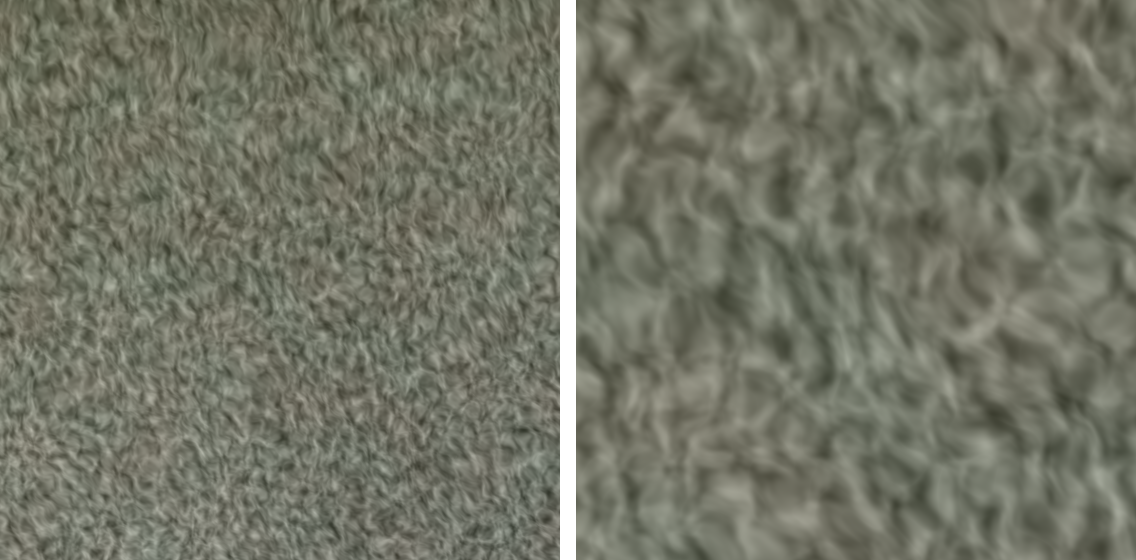
Left, the full canvas; right, a detail of the centre.
Write a Shadertoy shader that draws this texture.

```glsl
// Soft grey-green felted pile: short, leaning light and dark fibres.
// Stretched gradient noise is sheared and curled by slower noise, then
// tinted by broad, faint drifts of colour and light.

const vec3 FELT_COLOUR = vec3(0.441, 0.448, 0.388);
const vec3 WARM_TINT = vec3(0.012, -0.005, -0.004);
const vec3 COOL_TINT = vec3(-0.004, 0.0, 0.026);
const float FIBRE_LEAN = 0.36;
const float FIBRE_CONTRAST = 0.235;

// Integer hash giving a unit gradient for each lattice cell
vec2 cellGradient(vec2 cell, uint seed) {
    uvec2 h = uvec2(ivec2(cell)) + uvec2(seed, seed * 7u);
    h = h * 1664525u + 1013904223u;
    h.x += h.y * 1664525u;
    h.y += h.x * 1664525u;
    h ^= h >> 16u;
    h.x += h.y * 1664525u;
    h.y += h.x * 1664525u;
    h ^= h >> 16u;
    return normalize(vec2(h & 65535u) / 32767.5 - 0.99999);
}

float gradientNoise(vec2 p, uint seed) {
    vec2 cell = floor(p);
    vec2 f = p - cell;
    vec2 u = f * f * f * (f * (f * 6.0 - 15.0) + 10.0);
    vec2 e = vec2(1.0, 0.0);
    float a = dot(cellGradient(cell, seed), f);
    float b = dot(cellGradient(cell + e.xy, seed), f - e.xy);
    float c = dot(cellGradient(cell + e.yx, seed), f - e.yx);
    float d = dot(cellGradient(cell + e.xx, seed), f - e.xx);
    return mix(mix(a, b, u.x), mix(c, d, u.x), u.y);
}

vec2 noisePair(vec2 p, uint seed) {
    return vec2(gradientNoise(p, seed), gradientNoise(p, seed + 31u));
}

mat2 rotation(float angle) {
    float c = cos(angle), s = sin(angle);
    return mat2(c, s, -s, c);
}

// Fibre coordinates: finer toward the bottom, leaning left, gently curled
vec2 fibreSpace(vec2 p, float lean) {
    vec2 q = vec2(p.x, p.y * (1.3 - 0.27 * p.y));
    q += 0.026 * noisePair(p * 7.0, 3u);
    q += 0.008 * noisePair(p * 38.0, 5u);
    return rotation(-lean) * q;
}

// Layered strands with thin pale ridges; roughly centred on zero
float fibres(vec2 q) {
    float body = gradientNoise(q * vec2(62.0, 33.0), 11u);
    float strands = gradientNoise(rotation(0.25) * q * vec2(104.0, 58.0), 17u);
    float fuzz = gradientNoise(rotation(-0.4) * q * vec2(165.0, 110.0), 23u);
    float ridge = 0.17 - abs(gradientNoise(q * vec2(56.0, 38.0), 29u));
    return body + 0.6 * strands + 0.25 * fuzz + 0.55 * ridge;
}

// Broad uneven lighting: pale lower left, dim upper edge
float broadLight(vec2 p) {
    float paleCorner = 0.045 * exp(-5.0 * dot(p, p));
    float dimEdge = 0.035 * smoothstep(0.82, 1.05, p.y);
    float patches = 0.035 * gradientNoise(p * 4.0, 41u)
                  + 0.05 * gradientNoise(p * 15.0, 43u);
    return paleCorner - dimEdge + patches;
}

vec3 colourDrift(vec2 p) {
    float warmth = 2.0 * gradientNoise(p * 9.0, 47u);
    float coolness = 0.6 - p.y + 0.4 * (p.x - 0.5);
    return WARM_TINT * warmth + COOL_TINT * coolness;
}

void mainImage(out vec4 fragColor, in vec2 fragCoord) {
    vec2 p = fragCoord / iResolution.y;
    float contrast = FIBRE_CONTRAST * mix(1.08, 0.88, p.y);
    float grain = contrast * fibres(fibreSpace(p, FIBRE_LEAN));
    vec3 colour = FELT_COLOUR + grain + broadLight(p) + colourDrift(p);
    fragColor = vec4(clamp(colour, 0.0, 1.0), 1.0);
}
```
